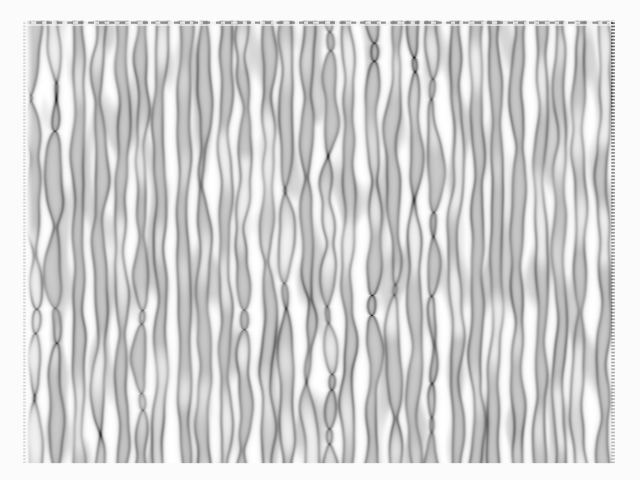
Give the GLSL for this pattern, as a Shadertoy shader.

```glsl
// Thin soft strands run down a white-bordered panel, two to a column.
// Gradient noise sways each pair and rounds it into lenses with dark knots
// where both strands meet; drifting grey fills the lenses and some gaps.

#define COLUMNS 28.0
#define SWELL_WAVES 10.5
#define SWAY_WAVES 7.0
#define HALF_WIDTH 0.245
#define SWAY 0.34
#define LINE_WIDTH 0.062
#define SHOULDER_WIDTH 0.14
#define SOFTNESS 0.14
#define GREY 0.79
#define PAPER 0.985
#define PANEL_MIN vec2(0.040, 0.035)
#define PANEL_MAX vec2(0.957, 0.957)

float hash(float n) {
    return fract(sin(n * 78.23) * 4375.85);
}

vec2 hashGradient(vec2 cell) {
    float angle = 6.2832 * fract(sin(dot(cell, vec2(127.1, 311.7))) * 43758.5);
    return vec2(cos(angle), sin(angle));
}

float gradientNoise(vec2 p) {
    vec2 i = floor(p), f = p - i;
    vec2 u = f * f * f * (f * (f * 6.0 - 15.0) + 10.0);
    vec2 e = vec2(0.0, 1.0);
    float a = dot(hashGradient(i), f);
    float b = dot(hashGradient(i + e.yx), f - e.yx);
    float c = dot(hashGradient(i + e.xy), f - e.xy);
    float d = dot(hashGradient(i + e.yy), f - e.yy);
    return mix(mix(a, b, u.x), mix(c, d, u.x), u.y);
}

// Centre and half width of one pair at height y, in column widths
vec2 pairAt(float id, float y) {
    float sway = gradientNoise(vec2(id * 7.31 + 0.4, y * SWAY_WAVES + id * 0.37));
    float swell = gradientNoise(vec2(id * 5.17 + 60.3, y * SWELL_WAVES + id * 0.61));
    float center = id + 0.5 + 0.2 * (hash(id) - 0.5) + SWAY * sway;
    float unevenness = mix(0.7, 3.6, hash(id + 31.0));
    return vec2(center, HALF_WIDTH * sqrt(abs(1.0 + unevenness * swell)));
}

float bell(float d, float width) {
    return exp(-d * d / (2.0 * width * width));
}

float strandTone(vec2 p) {
    float x = p.x * COLUMNS;
    float cell = floor(x);
    float outside = 1.0, ink = 0.0, shoulder = 0.0, grey = 0.0, weight = 0.0;
    for (int k = -2; k <= 2; k++) {
        float id = cell + float(k);
        vec2 pair = pairAt(id, p.y);
        float left = x - pair.x + pair.y;
        float right = x - pair.x - pair.y;
        float strength = 1.0 + 0.6 * gradientNoise(vec2(id * 3.7, p.y * 7.0 + 40.0));
        outside *= tanh(left / SOFTNESS) * tanh(right / SOFTNESS);
        ink += strength * (bell(left, LINE_WIDTH) + bell(right, LINE_WIDTH));
        shoulder += bell(left, SHOULDER_WIDTH) + bell(right, SHOULDER_WIDTH);
        // How grey this pair is inside, changing down its length
        float drift = gradientNoise(vec2(id * 2.3 + 0.5, p.y * 5.0 + 80.0));
        float near = bell(x - pair.x, 0.3);
        grey += near * smoothstep(-0.3, 0.05, drift);
        weight += near;
    }
    float cloud = gradientNoise(vec2(x * 0.9, p.y * 6.0) + 90.0);
    float inner = mix(0.95, GREY, grey / max(weight, 0.001));
    float outer = mix(PAPER + 0.015, GREY + 0.05, smoothstep(0.02, 0.38, cloud));
    float fill = mix(inner, outer, smoothstep(-0.9, 0.9, outside));
    return clamp(fill - 0.075 * shoulder - 0.17 * ink - 0.04 * ink * ink, 0.05, 1.0);
}

// Smooth-edged interval from lo to hi
float band(float v, float lo, float hi, float blur) {
    return smoothstep(lo - blur, lo + blur, v) * (1.0 - smoothstep(hi - blur, hi + blur, v));
}

void mainImage(out vec4 fragColor, in vec2 fragCoord) {
    vec2 uv = fragCoord / iResolution.xy;
    vec2 size = PANEL_MAX - PANEL_MIN;
    vec2 p = (uv - PANEL_MIN) / size;
    vec2 blur = 0.6 / (iResolution.xy * size);

    float tone = strandTone(p);

    // Pale seam and a thin dashed row along the top
    tone = mix(tone, 0.95, 0.7 * band(p.y, 0.988, 0.992, blur.y));
    float dash = sin(p.x * COLUMNS * 12.5664 + 3.0 * gradientNoise(vec2(p.x * 30.0, 3.5)));
    float row = band(p.y, 0.993, 0.998, blur.y);
    tone = mix(tone, mix(0.93, 0.5, smoothstep(-0.4, 0.2, dash)), 0.85 * row);

    // Panel with a soft left side
    float inside = band(p.x, 0.0, 1.0, blur.x) * band(p.y, 0.0, 1.0, blur.y);
    inside *= smoothstep(0.0, 0.014, p.x);
    float color = mix(PAPER, tone, inside);

    // Fine ticks along both sides
    float tick = 0.5 + 0.5 * sin(p.y * 133.0 * 6.2832);
    float upright = band(p.y, 0.0, 1.0, blur.y);
    float rightTicks = band(p.x, 0.998, 1.004, blur.x) * mix(0.25, 0.6, p.y);
    float leftTicks = band(p.x, -0.004, 0.0, blur.x) * 0.16;
    color -= tick * upright * (rightTicks + leftTicks);

    fragColor = vec4(vec3(clamp(color, 0.0, 1.0)), 1.0);
}
```
